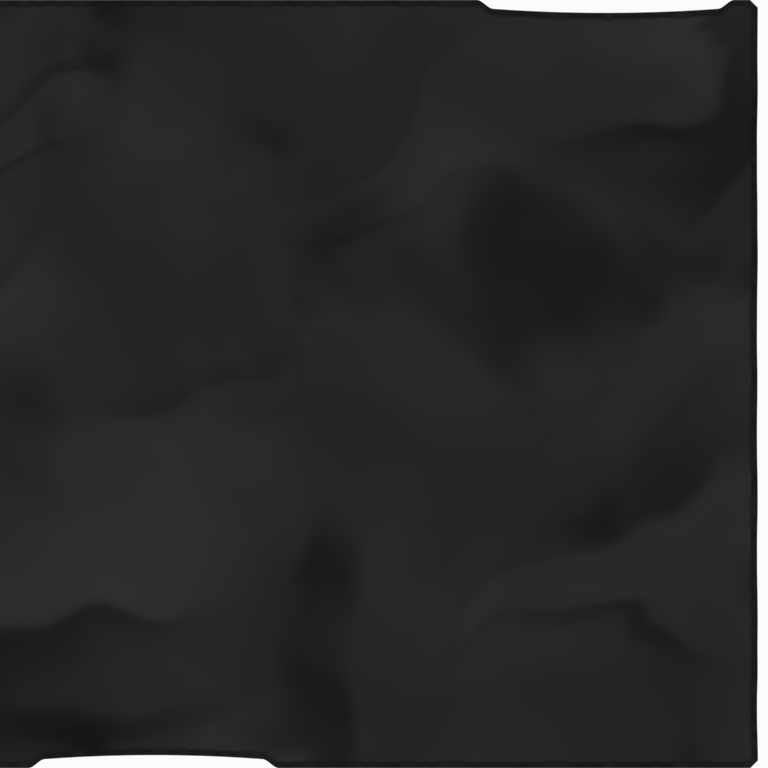
Reproduce this texture procedurally as a WebGL 2 fragment shader.

```glsl
#version 300 es
precision highp float;

uniform vec2 u_resolution;
out vec4 fragColor;

const vec3 BACKDROP = vec3(0.985);
const float BASE_TONE = 0.154;
const float CLOUD_GAIN = 0.048;
const float BLOT_DEPTH = 0.046;
const float CREASE_DEPTH = 0.042;
const float SHEEN_GAIN = 0.014;
const float RIM_TONE = 0.098;
const float RIM_WIDTH = 0.008;
const float RIGHT_EDGE = 0.986;
const float CORNER_CUT = 0.010;
const float FOLD_ANGLE = 0.48;
const vec2 FOLD_SCALE = vec2(1.7, 4.6);
const float WARP = 0.13;

// Unit gradient at a lattice point
vec2 latticeGradient(vec2 cell) {
    vec3 h = fract(vec3(cell.xyx) * vec3(0.1031, 0.1030, 0.0973));
    h += dot(h, h.yzx + 33.33);
    float angle = 6.28319 * fract((h.x + h.y) * h.z);
    return vec2(cos(angle), sin(angle));
}

float gradientNoise(vec2 p) {
    vec2 i = floor(p);
    vec2 f = p - i;
    vec2 u = f * f * f * (f * (f * 6.0 - 15.0) + 10.0);
    float a = dot(latticeGradient(i), f);
    float b = dot(latticeGradient(i + vec2(1, 0)), f - vec2(1, 0));
    float c = dot(latticeGradient(i + vec2(0, 1)), f - vec2(0, 1));
    float d = dot(latticeGradient(i + vec2(1, 1)), f - vec2(1, 1));
    return mix(mix(a, b, u.x), mix(c, d, u.x), u.y);
}

float fbm(vec2 p) {
    float sum = 0.0;
    float amplitude = 1.0;
    for (int octave = 0; octave < 3; octave++) {
        sum += amplitude * gradientNoise(p);
        p = mat2(1.6, 1.2, -1.2, 1.6) * p + 17.3;
        amplitude *= 0.42;
    }
    return sum;
}

// Shallow arch cut into a border between two ends
float archCut(float x, float start, float end) {
    float t = (2.0 * x - start - end) / (end - start);
    float ramp = smoothstep(start, start + 0.022, x) * (1.0 - smoothstep(end - 0.022, end, x));
    return ramp * (0.010 + 0.007 * (1.0 - t * t));
}

// Soft on one flank, sharper on the other
float crease(float height) {
    return smoothstep(-0.24, 0.0, height) * (1.0 - smoothstep(0.0, 0.10, height));
}

float clothTone(vec2 uv) {
    vec2 bend = vec2(fbm(uv * 2.6 + 4.7), fbm(uv * 2.6 + 31.2));
    vec2 p = uv + WARP * bend;
    float c = cos(FOLD_ANGLE);
    float s = sin(FOLD_ANGLE);
    vec2 along = mat2(c, -s, s, c) * p * FOLD_SCALE;

    // Folds are strongest toward the sides
    float side = mix(0.25, 1.0, smoothstep(0.08, 0.42, abs(uv.x - 0.5)));
    float presence = side * smoothstep(-0.25, 0.35, gradientNoise(uv * 3.1 + 52.0));
    float fold = fbm(along + 9.4);

    float clouds = fbm(p * 4.2 + 21.0);
    float blots = smoothstep(0.16, 0.62, fbm(p * 3.7 + 73.0));
    float sheen = smoothstep(0.05, 0.18, fold) * (1.0 - smoothstep(0.18, 0.5, fold));

    float tone = BASE_TONE + CLOUD_GAIN * clouds * 0.6 + 0.012 * fold;
    tone += SHEEN_GAIN * presence * sheen;
    tone -= CREASE_DEPTH * presence * crease(fold);
    tone -= BLOT_DEPTH * blots;
    return clamp(tone, 0.085, 0.19);
}

void main() {
    vec2 uv = gl_FragCoord.xy / u_resolution;
    float pixel = 1.0 / min(u_resolution.x, u_resolution.y);

    // Outline of the cloth
    float wobble = 0.0015 * gradientNoise(vec2(uv.y * 14.0, 3.5));
    float right = RIGHT_EDGE + wobble - uv.x;
    float top = 1.0 - archCut(uv.x, 0.62, 0.957) - uv.y;
    float bottom = uv.y - archCut(uv.x, 0.036, 0.364);
    float corner = (right + min(1.0 - uv.y, uv.y) - CORNER_CUT) * 0.7071;
    float inside = min(min(top, bottom), min(right, corner));

    // Dark rim with fine streaks across it
    float across = min(top, bottom) < right ? uv.x : uv.y;
    float streak = gradientNoise(vec2(across * 85.0, 0.37));
    float rimWidth = RIM_WIDTH * (1.0 + 0.35 * streak);
    float rim = 1.0 - smoothstep(rimWidth * 0.75, rimWidth * 1.4, inside);

    float tone = mix(clothTone(uv), RIM_TONE + 0.035 * streak, rim * 0.85);
    float coverage = smoothstep(-pixel, pixel, inside);
    fragColor = vec4(mix(BACKDROP, vec3(tone), coverage), 1.0);
}
```
